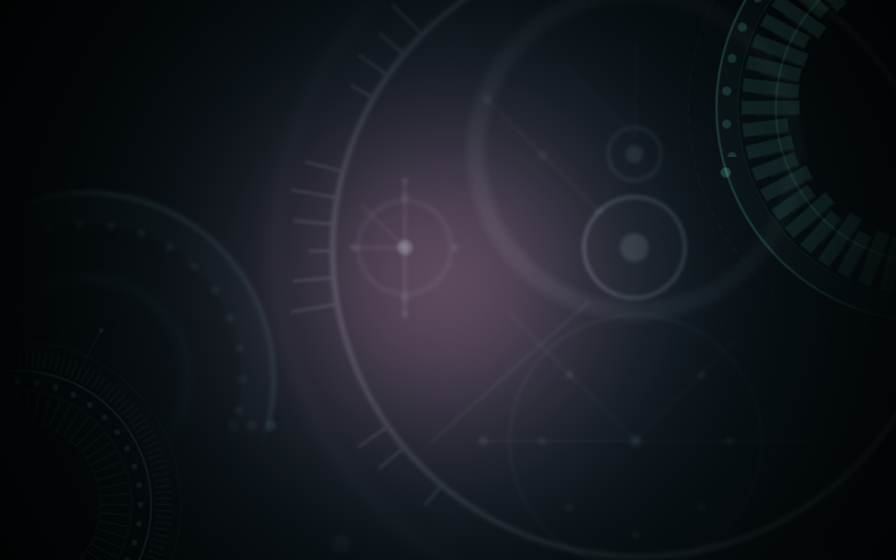
Reproduce this background procedurally as a Shadertoy shader.

```glsl
// A dim violet glow on near-black teal, overlaid with faint instrument dials.
// Two Gaussian lights form the ground; distance functions draw blurred rings,
// and angular repeats make the beads, ticks and bars of the corner gears.

const float TAU = 6.2831853;

float hash(float n) { return fract(sin(n * 12.9898) * 43758.547); }

// Soft coverage: 1 inside half-width w, fading over blur b
float cover(float d, float w, float b) {
    b = max(b, 1.0 / iResolution.y);
    return 1.0 - smoothstep(w - b, w + b, d);
}

float ring(vec2 p, vec2 c, float r, float w, float b) {
    return cover(abs(length(p - c) - r), w, b);
}

float disc(vec2 p, vec2 c, float r, float b) { return cover(length(p - c), r, b); }

float line(vec2 p, vec2 a, vec2 b, float w, float blur) {
    vec2 d = b - a;
    float t = clamp(dot(p - a, d) / dot(d, d), 0.0, 1.0);
    return cover(length(p - a - d * t), w, blur);
}

// Folds the plane into n sectors; x is radial, y across, z the sector number
vec3 sector(vec2 p, float n) {
    float a = atan(p.y, p.x) * n / TAU;
    float id = floor(a + 0.5);
    float f = (a - id) * TAU / n;
    return vec3(length(p) * vec2(cos(f), sin(f)), id);
}

float beads(vec2 p, vec2 c, float r, float n, float size, float b) {
    return disc(sector(p - c, n).xy, vec2(r, 0.0), size, b);
}

// Radial strokes from r0 to r1
float spokes(vec2 p, vec2 c, float r0, float r1, float n, float w, float b) {
    return line(sector(p - c, n).xy, vec2(r0, 0.0), vec2(r1, 0.0), w, b);
}

float centralDials(vec2 p) {
    // Great arc with irregular outer ticks
    vec2 c = vec2(1.14, 0.552);
    float v = 0.40 * ring(p, c, 0.546, 0.005, 0.007);
    v += 0.07 * ring(p, c, 0.65, 0.012, 0.02);
    vec3 s = sector(p - c, 72.0);
    float reach = 0.025 + 0.05 * hash(abs(s.z) + 3.0);
    float tick = line(s.xy, vec2(0.555, 0.0), vec2(0.555 + reach, 0.0), 0.003, 0.005);
    v += 0.30 * tick * step(0.4, hash(s.z + 90.0)) * smoothstep(0.95, 0.8, p.x);

    // Broad inner band and target rings
    v += 0.17 * ring(p, vec2(1.135, 0.729), 0.285, 0.016, 0.012);
    vec2 target = vec2(1.133, 0.558);
    v += 0.46 * ring(p, target, 0.09, 0.004, 0.006);
    v += 0.42 * disc(p, target, 0.025, 0.007) + 0.05 * disc(p, target, 0.09, 0.01);
    target.y = 0.725;
    v += 0.22 * ring(p, target, 0.047, 0.004, 0.006);
    v += 0.36 * disc(p, target, 0.015, 0.007);

    // Crosshair dial
    vec2 eye = vec2(0.723, 0.558);
    v += 0.55 * disc(p, eye, 0.013, 0.006) + 0.12 * ring(p, eye, 0.083, 0.005, 0.006);
    v += 0.14 * line(p, eye - vec2(0.0, 0.12), eye + vec2(0.0, 0.12), 0.004, 0.006);
    v += 0.14 * line(p, eye - vec2(0.095, 0.0), eye, 0.004, 0.006);
    v += 0.12 * line(p, eye + vec2(-0.075, 0.075), eye, 0.003, 0.006);
    v += 0.15 * beads(p, eye, 0.09, 4.0, 0.007, 0.006);
    v += 0.12 * disc(vec2(p.x, abs(p.y - eye.y)), vec2(eye.x, 0.119), 0.006, 0.006);

    // Lower circle, its axis and crossing diagonals
    vec2 low = vec2(1.135, 0.2125);
    v += 0.10 * ring(p, low, 0.225, 0.003, 0.006);
    v += 0.10 * line(p, vec2(0.86, low.y), vec2(1.45, low.y), 0.002, 0.004);
    v += 0.13 * line(p, vec2(1.05, 0.46), vec2(0.77, 0.21), 0.003, 0.006);
    v += 0.09 * line(p, vec2(0.91, 0.44), low, 0.003, 0.006);
    v += 0.09 * line(p, vec2(1.31, 0.39), low, 0.002, 0.005);
    v += 0.20 * beads(p, low, 0.167, 8.0, 0.007, 0.006) * step(p.y, 0.36);
    v += 0.25 * (disc(p, low, 0.010, 0.007) + disc(p, vec2(0.863, low.y), 0.008, 0.006));
    v += 0.18 * disc(p, vec2(0.61, 0.03), 0.016, 0.008);

    // Upper diagonal chain
    v += 0.09 * line(p, vec2(0.869, 0.823), vec2(1.06, 0.632), 0.003, 0.006);
    v += 0.07 * line(p, vec2(1.01, 0.88), vec2(1.133, 0.757), 0.003, 0.006);
    v += 0.07 * line(p, vec2(1.135, 0.76), vec2(1.135, 0.92), 0.003, 0.006);
    for (float i = 0.0; i < 3.0; i++)
        v += 0.14 * disc(p, vec2(0.869 + 0.1 * i, 0.823 - 0.1 * i), 0.008, 0.006);
    return v;
}

float leftGears(vec2 p) {
    // Blurred large gear
    vec2 c = vec2(0.156, 0.323);
    float arc = 0.20 * ring(p, c, 0.333, 0.005, 0.007) + 0.05 * ring(p, c, 0.305, 0.028, 0.008);
    arc += 0.15 * beads(p, c, 0.277, 31.0, 0.007, 0.006) + 0.07 * ring(p, c, 0.18, 0.01, 0.015);
    float v = arc * smoothstep(0.0, 0.25, p.x) * smoothstep(0.2, 0.27, p.y);
    for (float i = 0.0; i < 3.0; i++)
        v += (0.10 + 0.06 * i) * disc(p, vec2(0.416 + 0.034 * i, 0.24), 0.009, 0.006);

    // Crisp corner gear
    c = vec2(0.031, 0.099);
    float fine = 0.24 * ring(p, c, 0.239, 0.0015, 0.002) + 0.08 * ring(p, c, 0.292, 0.001, 0.002);
    fine += 0.22 * beads(p, c, 0.220, 40.0, 0.005, 0.002);
    fine += 0.14 * spokes(p, c, 0.248, 0.275, 150.0, 0.001, 0.002);
    fine += 0.12 * spokes(p, c, 0.150, 0.200, 64.0, 0.001, 0.002);
    fine += 0.10 * ring(p, c, 0.204, 0.001, 0.002) + 0.07 * ring(p, c, 0.148, 0.001, 0.002);
    fine += 0.14 * line(p, vec2(0.15, 0.355), vec2(0.181, 0.41), 0.001, 0.002);
    fine += 0.20 * disc(p, vec2(0.181, 0.41), 0.004, 0.002);
    return v + fine * smoothstep(-0.04, 0.16, p.x);
}

float rightGear(vec2 p) {
    vec2 c = vec2(1.6625, 0.808);
    vec3 s = sector(p - c, 52.0);
    float v = 0.42 * ring(p, c, 0.383, 0.002, 0.002) + 0.16 * ring(p, c, 0.345, 0.001, 0.002);
    v += 0.18 * ring(p, c, 0.277, 0.002, 0.002) + 0.05 * ring(p, c, 0.365, 0.018, 0.003);
    v += 0.36 * beads(p, c, 0.366, 39.0, 0.008, 0.002) * step(0.72, p.y);
    v += 0.50 * disc(p, vec2(1.296, 0.692), 0.009, 0.002);
    // Bars of uneven length, each with a bright inner stroke
    float inner = 0.235 + 0.025 * hash(s.z);
    float bar = cover(max(abs(s.y) - 0.012, abs(s.x - 0.5 * (inner + 0.338)) - 0.5 * (0.338 - inner)), 0.0, 0.002);
    v += 0.22 * bar + 0.12 * line(s.xy, vec2(inner, 0.014), vec2(0.31, 0.014), 0.001, 0.002);
    // Dashed outer ring
    v += 0.10 * ring(p, c, 0.433, 0.001, 0.002) * step(abs(sector(p - c, 110.0).y), 0.007);
    return v * smoothstep(1.72, 1.40, p.x) * smoothstep(0.35, 0.6, p.y);
}

void mainImage(out vec4 fragColor, in vec2 fragCoord) {
    vec2 p = fragCoord / iResolution.xy * vec2(1.6, 1.0);

    // Violet core inside a wide blue-green haze
    float core = length(p - vec2(0.79, 0.50)) / 0.30;
    float haze = length(p - vec2(0.83, 0.50)) / 0.60;
    vec3 col = vec3(0.30, 0.155, 0.20) * exp(-core * core);
    col += vec3(0.05, 0.125, 0.16) * exp(-haze * haze);

    // Dial light fades with the haze; gears keep their own teal
    col += centralDials(p) * vec3(0.25, 0.28, 0.28) * exp(-0.8 * haze * haze);
    col += leftGears(p) * vec3(0.20, 0.29, 0.29);
    col += rightGear(p) * vec3(0.17, 0.36, 0.32);

    fragColor = vec4(col, 1.0);
}
```
